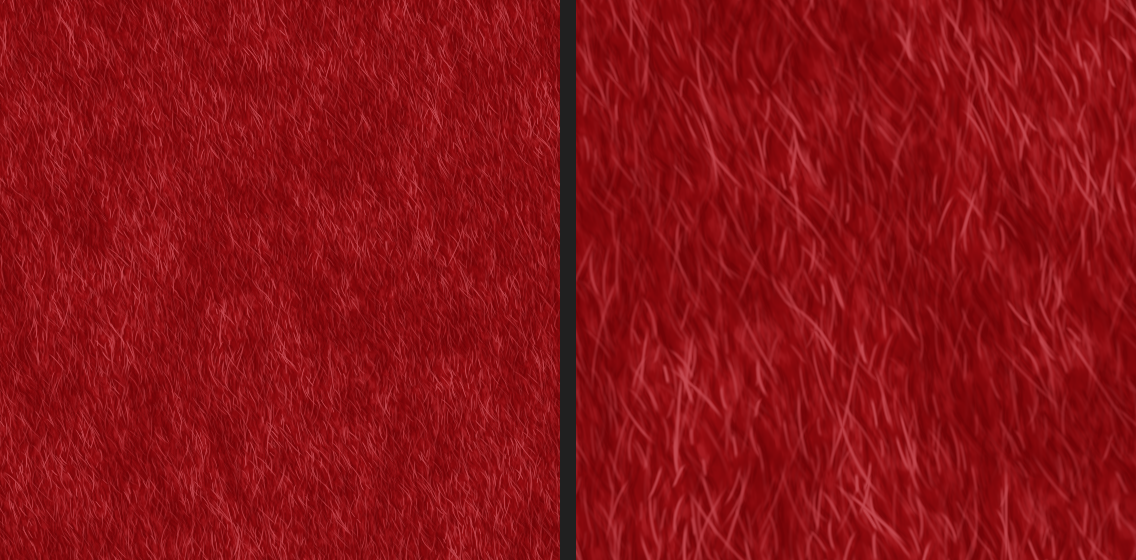
Left, the full canvas; right, a detail of the centre.
This texture is drawn by a three.js fragment shader. Its source:

```glsl
varying vec2 vUv;

const vec3 DEEP_RED = vec3(0.45, 0.012, 0.027);
const vec3 WARM_RED = vec3(0.615, 0.052, 0.072);
const vec3 PALE_FIBRE = vec3(0.77, 0.29, 0.32);

const float LEAN = 0.22;            // tilt of the nap from vertical, radians
const float WANDER = 0.012;         // sideways drift of the nap
const vec2 CLUMP_FREQ = vec2(30.0, 15.0);
const vec2 GRAIN_FREQ = vec2(210.0, 75.0);
const float CLUMP_CONTRAST = 0.75;
const float GRAIN_CONTRAST = 0.95;

const int FIBRE_LAYERS = 8;
const float FIBRE_CELL = 0.016;     // cell size of the finest layer
const float FIBRE_GROWTH = 1.18;    // size ratio between layers
const float FIBRE_WIDTH = 0.0018;
const float FIBRE_SPREAD = 0.75;    // range of slopes around the nap
const float FIBRE_BEND = 0.7;
const float FIBRE_STRENGTH = 0.62;
const float SHADOW_STRENGTH = 0.3;

float hash(vec2 p) {
  return fract(sin(dot(p, vec2(127.1, 311.7))) * 43758.5453);
}

float noise(vec2 p) {
  vec2 cell = floor(p);
  vec2 f = fract(p);
  f = f * f * (3.0 - 2.0 * f);
  float low = mix(hash(cell), hash(cell + vec2(1.0, 0.0)), f.x);
  float high = mix(hash(cell + vec2(0.0, 1.0)), hash(cell + vec2(1.0, 1.0)), f.x);
  return mix(low, high, f.y);
}

float fbm(vec2 p) {
  float sum = 0.0;
  float weight = 0.5;
  for (int i = 0; i < 3; i++) {
    sum += weight * noise(p);
    p = p * 1.93 + vec2(17.3, 9.1);
    weight *= 0.55;
  }
  return sum / 0.926;
}

// Soft line across a fibre at signed distance d
float strand(float d) {
  return 1.0 - smoothstep(0.0, FIBRE_WIDTH, abs(d));
}

// One bent fibre per cell: x = light on the fibre, y = shade beside it
vec2 fibreLayer(vec2 p, float size, float seed) {
  vec2 home = floor(p / size);
  vec2 result = vec2(0.0);
  for (int j = -1; j <= 1; j++) {
    for (int i = -1; i <= 1; i++) {
      vec2 cell = home + vec2(float(i), float(j));
      vec2 key = cell + seed * vec2(37.7, 19.3);
      vec2 centre = vec2(hash(key), hash(key + 5.3));
      vec2 q = p - (cell + centre) * size;

      float slope = (hash(key + 11.9) + hash(key + 23.1) - 1.0) * FIBRE_SPREAD;
      float bend = (hash(key + 31.7) - 0.5) * FIBRE_BEND / size;
      float halfLength = size * mix(0.35, 0.85, hash(key + 43.3));
      float steep = slope + 2.0 * bend * q.y;
      float d = (q.x - slope * q.y - bend * q.y * q.y) / sqrt(1.0 + steep * steep);

      float taper = 1.0 - smoothstep(0.5, 1.0, abs(q.y) / halfLength);
      float glow = hash(key + 59.9);
      float strength = taper * (0.08 + FIBRE_STRENGTH * glow * glow);
      result.x = max(result.x, strand(d) * strength);
      result.y = max(result.y, strand(d - 2.0 * FIBRE_WIDTH) * taper);
    }
  }
  return result;
}

void main() {
  // Frame aligned with the nap, gently warped
  float c = cos(LEAN);
  float s = sin(LEAN);
  vec2 nap = vec2(c * vUv.x + s * vUv.y, c * vUv.y - s * vUv.x);
  nap.x += WANDER * (noise(nap * 9.0) + 0.4 * noise(nap * 24.0 + 50.0) - 0.7);

  // Matted body of the felt
  float clump = fbm(nap * CLUMP_FREQ);
  float grain = fbm(nap * GRAIN_FREQ + 80.0);
  float tone = 0.54 + CLUMP_CONTRAST * (clump - 0.5) + GRAIN_CONTRAST * (grain - 0.5);

  // Loose fibres, denser on raised clumps
  float bare = 1.0;
  float shade = 0.0;
  float size = FIBRE_CELL;
  float raised = mix(0.55, 1.45, smoothstep(0.25, 0.75, clump));
  for (int i = 0; i < FIBRE_LAYERS; i++) {
    vec2 fibre = fibreLayer(nap, size, float(i) + 1.0);
    bare *= 1.0 - min(fibre.x * raised, 0.9);
    shade = max(shade, fibre.y);
    size *= FIBRE_GROWTH;
  }

  // Pale fuzz on the brightest grain
  float fuzz = 0.16 * smoothstep(0.5, 0.8, grain) * raised;
  float pale = 1.0 - bare * (1.0 - fuzz);

  tone = clamp(tone - SHADOW_STRENGTH * shade * bare, 0.0, 1.0);
  vec3 colour = mix(DEEP_RED, WARM_RED, tone);
  gl_FragColor = vec4(mix(colour, PALE_FIBRE, pale), 1.0);
}
```
